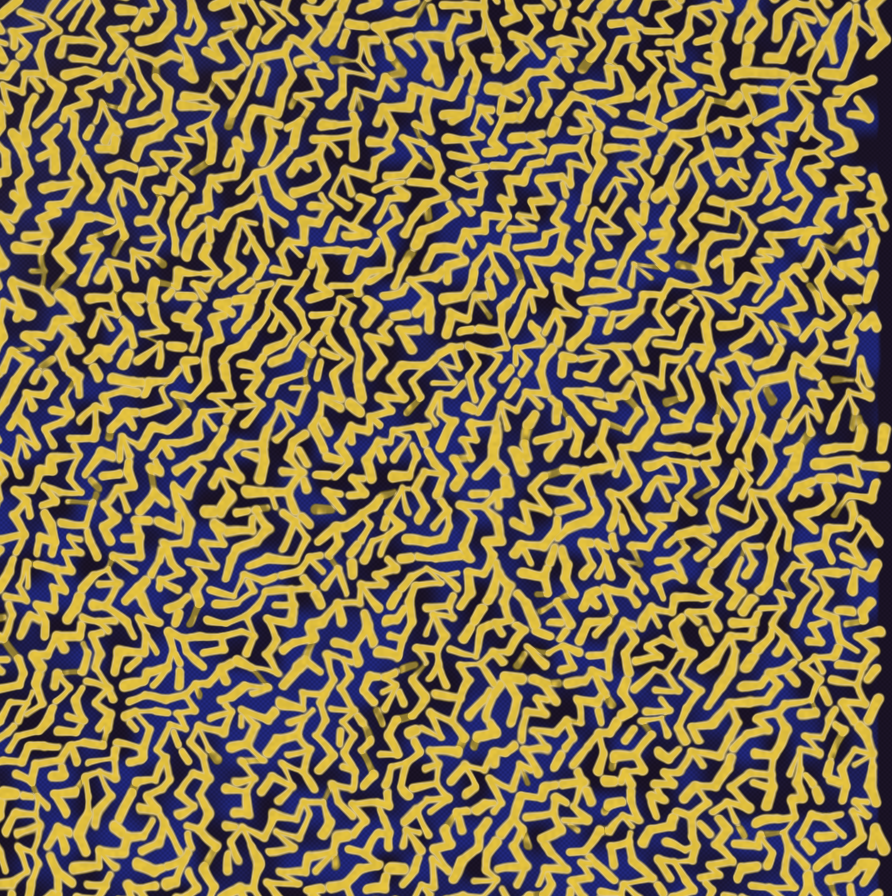
Give the GLSL for this pattern, as a Shadertoy shader.

```glsl
// Golden zigzag strokes painted densely over a mottled blue-black canvas.
// Every node of a jittered triangular lattice sends one rounded stroke to a
// forward neighbour, turning at each node; widths even out the local density.

#define SPACING 0.0208     // distance between lattice nodes
#define JITTER 0.56        // node scatter, in spacings
#define RADIUS 0.0049      // half width of a stroke
#define BLEND 0.0026       // rounding where strokes meet
#define SOFTNESS 0.0017    // half width of the stroke edge
#define SHORT_SHARE 0.12   // share of strokes that stop short
#define SHORT_REACH 0.58   // length of a stroke that stops short
#define EVENNESS 0.0036    // thinning of strokes in crowded places
#define WOBBLE 0.0042      // fine hand wobble of the strokes
#define DRIFT 0.0160       // slow bending of the lattice
#define DRY_SHARE 0.05     // share of thin, half dry strokes
#define MARGIN 0.009       // bare strip at the right side

const vec3 GOLD  = vec3(0.905, 0.770, 0.245);
const vec3 PALE  = vec3(0.885, 0.785, 0.485);
const vec3 OLIVE = vec3(0.500, 0.430, 0.170);
const vec3 NIGHT = vec3(0.098, 0.070, 0.140);
const vec3 BLUE  = vec3(0.120, 0.145, 0.455);
const vec3 UMBER = vec3(0.180, 0.145, 0.230);

float hash(vec2 p) {
    return fract(sin(dot(p, vec2(127.1, 311.7))) * 43758.5);
}

float noise(vec2 p) {
    vec2 i = floor(p), f = fract(p);
    f = f * f * (3.0 - 2.0 * f);
    return mix(mix(hash(i), hash(i + vec2(1, 0)), f.x),
               mix(hash(i + vec2(0, 1)), hash(i + vec2(1, 1)), f.x), f.y);
}

vec2 noisePair(vec2 p) {
    return vec2(noise(p), noise(p + 37.0)) - 0.5;
}

// Jittered position of a node, in lattice units; odd rows are shifted.
vec2 nodePosition(vec2 id) {
    vec2 scatter = vec2(hash(id + 17.3), hash(id + 51.9)) - 0.5;
    return vec2(id.x + 0.5 * mod(id.y, 2.0), id.y * 0.866) + JITTER * scatter;
}

// Preferred way out of a node: 0 right, 1 upper left, 2 upper right.
float preferred(vec2 id) {
    return floor(3.0 * hash(id + 5.7));
}

vec2 neighbour(vec2 id, float direction) {
    if (direction < 0.5) return id + vec2(1, 0);
    return id + vec2(mod(id.y, 2.0) + direction - 2.0, 1);
}

float segmentDistance(vec2 p, vec2 a, vec2 b) {
    vec2 ap = p - a, ab = b - a;
    return length(ap - ab * clamp(dot(ap, ab) / dot(ab, ab), 0.0, 1.0));
}

float smoothMin(float a, float b, float k) {
    float h = max(k - abs(a - b), 0.0) / k;
    return min(a, b) - 0.25 * h * h * k;
}

// x: signed distance to all strokes, y: to the fully loaded ones only.
vec2 strokes(vec2 p, float rightEnd) {
    vec2 q = p / SPACING;
    float row = floor(q.y / 0.866), crowding = 0.0;
    vec2 dist = vec2(1.0);
    for (int j = -2; j <= 2; j++) {
        for (int i = -2; i <= 2; i++) {
            vec2 id = vec2(floor(q.x) + float(i), row + float(j));
            float direction = preferred(id);
            vec2 target = neighbour(id, direction);

            // A node refuses strokes that would run straight through it.
            if (preferred(target) == direction) {
                direction = mod(direction + 1.0, 3.0);
                target = neighbour(id, direction);
            }
            vec2 a = nodePosition(id), b = nodePosition(target);
            if (max(a.x, b.x) * SPACING > rightEnd) continue;
            bool isShort = hash(id + 63.7) < SHORT_SHARE;
            if (isShort || preferred(target) == direction)
                b = mix(a, b, SHORT_REACH);

            // Stroke length gathered around this place
            vec2 offset = q - 0.5 * (a + b);
            float weight = max(0.0, 1.0 - dot(offset, offset) / 2.6);
            crowding += weight * weight * length(b - a);

            bool isDry = hash(id + 29.4) < DRY_SHARE;
            float radius = RADIUS * mix(0.85, 1.15, hash(id + 71.2));
            if (isDry) radius *= 0.8;
            float d = segmentDistance(q, a, b) * SPACING - radius;
            dist.x = smoothMin(dist.x, d, BLEND);
            if (!isDry) dist.y = min(dist.y, d);
        }
    }
    return dist + EVENNESS * clamp(crowding / 2.9 - 1.0, -0.5, 0.5);
}

// Ground mottled in small patches, a little bluer towards the bottom.
vec3 ground(vec2 p, float rightEnd) {
    float glow = 0.12 * noise(p * 4.0 + 3.0) + 0.5 * noise(p * 30.0)
               + 0.1 * (1.0 - p.y);
    glow -= 0.4 * smoothstep(rightEnd - MARGIN, rightEnd, p.x);
    vec3 color = mix(NIGHT, BLUE, smoothstep(0.17, 0.57, glow));
    float glare = 1.0 - smoothstep(0.05, 0.5, length(p - vec2(0.0, 0.95)));
    color = mix(color, UMBER, 0.35 * glare);
    float weave = sin(p.x * 1150.0) * sin(p.y * 1150.0);
    return color * (1.0 + 0.12 * weave);
}

void mainImage(out vec4 fragColor, in vec2 fragCoord) {
    vec2 p = fragCoord / iResolution.y;
    float rightEnd = iResolution.x / iResolution.y - MARGIN;

    // Bent and wobbled strokes
    vec2 bent = p + DRIFT * noisePair(p * 8.0) + WOBBLE * noisePair(p * 48.0);
    vec2 stroke = strokes(bent, rightEnd);
    float dist = stroke.x;

    // Paint: gold core, pale rim, olive where the brush ran dry
    float soft = max(SOFTNESS, 0.75 / iResolution.y);
    float ink = 1.0 - smoothstep(-soft, soft, dist);
    vec3 paint = mix(GOLD, PALE, smoothstep(-0.0031, -0.0012, dist));
    float dry = smoothstep(0.0, soft, stroke.y);
    dry *= smoothstep(0.0, 0.7, noise(p * vec2(160.0, 110.0)));
    paint = mix(paint, OLIVE, 0.8 * dry);
    paint *= 0.94 + 0.07 * noise(p * 230.0) - 0.02 * smoothstep(0.6, 1.0, p.y);

    // Warm edge shadow between paint and ground
    vec3 color = mix(ground(p, rightEnd), paint, ink);
    color.b -= 0.3 * ink * (1.0 - ink);
    fragColor = vec4(color, 1.0);
}
```
